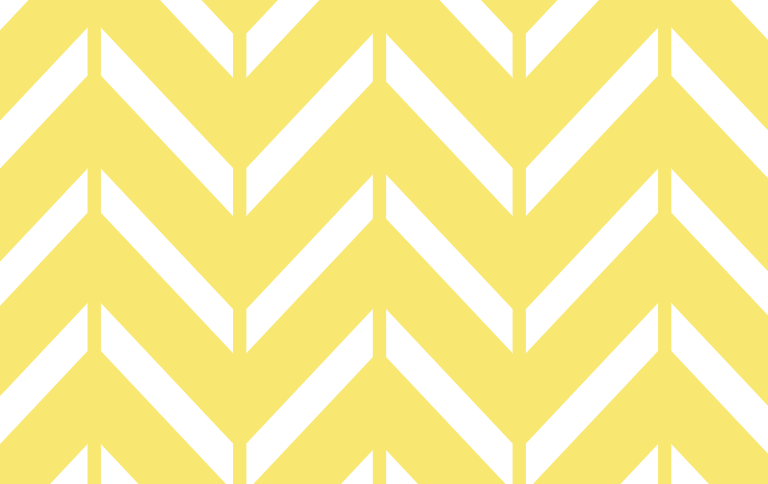
This pattern is drawn by a Shadertoy shader. Its source:

```glsl
// Lengths are fractions of the canvas width
#define PEAK_X 0.4941
#define HALF_PERIOD 0.3714
#define VALLEY_X 0.1820
#define POST_HALF 0.0087
#define SLOPE 1.063
#define ROW_PERIOD 0.3587
#define WIDE_BAND vec2(0.2500, 0.0312)
#define NARROW_BAND vec2(0.4311, 0.0287)
#define YELLOW vec3(0.973, 0.906, 0.443)
#define WHITE vec3(1.0)

// Distance from x to the nearest multiple of period
float foldRepeat(float x, float period) {
    return abs(mod(x + 0.5 * period, period) - 0.5 * period);
}

// Signed distance to a repeating slanted band; band = (centre, half height)
float bandDistance(float height, vec2 band) {
    float d = foldRepeat(height - band.x, ROW_PERIOD) - band.y;
    return d / sqrt(1.0 + SLOPE * SLOPE);
}

void mainImage(out vec4 fragColor, in vec2 fragCoord) {
    // Vertical axis measured down from the top edge
    vec2 p = vec2(fragCoord.x, iResolution.y - fragCoord.y) / iResolution.x;
    float pixel = 1.0 / iResolution.x;

    // Mirror about each peak, then measure from the valley between peaks
    float u = foldRepeat(p.x - PEAK_X, 2.0 * HALF_PERIOD);
    float fromValley = abs(u - VALLEY_X);

    // Chevron bands of two alternating thicknesses
    float height = p.y + SLOPE * (fromValley - POST_HALF);
    float bands = min(bandDistance(height, WIDE_BAND),
                      bandDistance(height, NARROW_BAND));

    // Upright posts interrupt the bands at every peak and valley
    float post = min(fromValley, min(u, HALF_PERIOD - u)) - POST_HALF;
    float white = max(bands, -post);

    float coverage = 1.0 - smoothstep(-0.7 * pixel, 0.7 * pixel, white);
    fragColor = vec4(mix(YELLOW, WHITE, coverage), 1.0);
}
```
